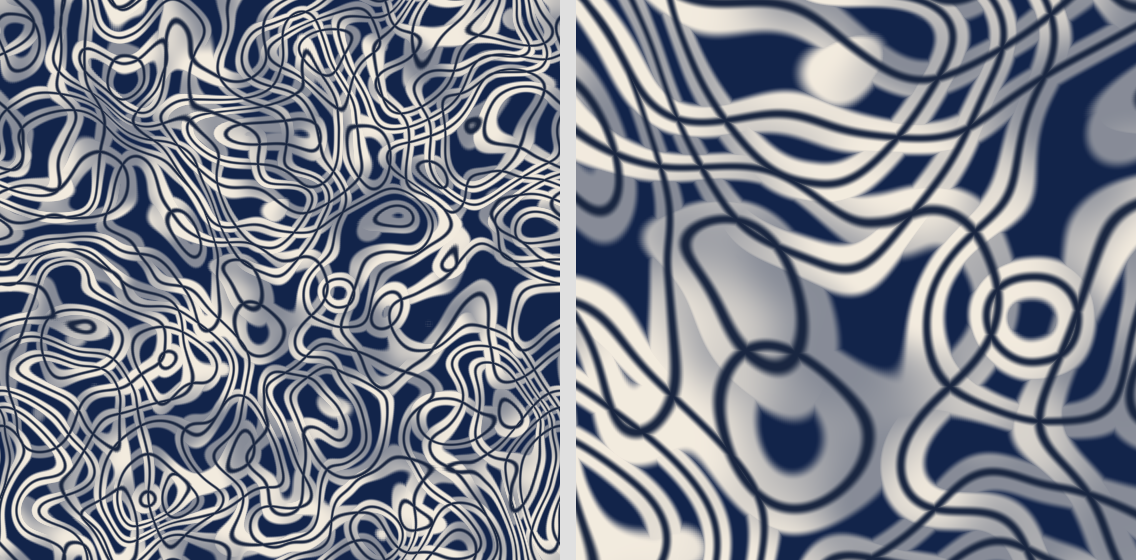
Left, the full canvas; right, a detail of the centre.
Give the GLSL for this pattern, as a WebGL 2 fragment shader.

```glsl
#version 300 es
precision highp float;

uniform vec2 u_resolution;
out vec4 fragColor;

const vec3 NAVY = vec3(0.07, 0.14, 0.29);
const vec3 CREAM = vec3(0.95, 0.92, 0.87);
const vec3 LINE = vec3(0.10, 0.15, 0.25);
const float TAU = 6.2831853;

// Integer hash of a lattice cell, 0 to 1
float hash(vec2 cell, float seed) {
    uvec3 v = uvec3(cell, seed) * uvec3(1597u, 51749u, 7919u);
    uint h = (v.x ^ v.y ^ v.z) * 747796405u + 289133u;
    h = ((h >> 15) ^ h) * 2246822519u;
    h = ((h >> 13) ^ h) * 3266489917u;
    return float((h ^ (h >> 16)) >> 8) / 16777216.0;
}

// Slope of one lattice corner, wrapped at the period
float corner(vec2 cell, vec2 offset, float period, float seed) {
    float angle = TAU * hash(mod(cell, period), seed);
    return dot(vec2(cos(angle), sin(angle)), offset);
}

// Gradient noise that repeats once over the unit square
float noise(vec2 uv, float period, float seed) {
    vec2 p = uv * period;
    vec2 i = floor(p);
    vec2 f = p - i;
    vec2 s = f * f * f * (f * (f * 6.0 - 15.0) + 10.0);
    vec2 e = vec2(1.0, 0.0);
    float low = mix(corner(i, f, period, seed),
                    corner(i + e.xy, f - e.xy, period, seed), s.x);
    float high = mix(corner(i + e.yx, f - e.yx, period, seed),
                     corner(i + e.xx, f - e.xx, period, seed), s.x);
    return mix(low, high, s.y);
}

// Smooth height field whose whole steps become contours
float heightField(vec2 uv, float seed) {
    vec2 bend = vec2(noise(uv, 5.0, seed + 1.0), noise(uv, 5.0, seed + 2.0));
    vec2 p = uv + 0.06 * bend;
    return 5.2 * noise(p, 4.0, seed + 3.0) + 1.7 * noise(p, 8.0, seed + 4.0);
}

// Contours of a height: x = pale band, y = thin line at its centre
vec2 contours(float height, float slope, float blur) {
    float t = abs(fract(height) - 0.5);
    float soft = 0.025 + blur * slope;
    float bandWidth = min(0.20 + 0.003 * slope, 0.34);
    float lineWidth = min(0.018 + 0.0015 * slope, 0.08);
    float lineSoft = 0.012 + blur * slope;
    float band = 1.0 - smoothstep(bandWidth - soft, bandWidth + soft, t);
    float line = 1.0 - smoothstep(lineWidth - lineSoft, lineWidth + lineSoft, t);
    return vec2(band, line);
}

// Slow change of a band from grey to cream
float bandTone(vec2 uv, float seed) {
    float n = noise(uv, 7.0, seed) + 0.35 * noise(uv, 15.0, seed + 1.0);
    return mix(0.52, 1.0, smoothstep(-0.32, 0.30, n));
}

// Height change per canvas width
float slopeOf(float height) {
    return length(vec2(dFdx(height), dFdy(height)) * u_resolution);
}

void main() {
    vec2 uv = gl_FragCoord.xy / u_resolution;
    float blur = max(0.0014, 0.8 / min(u_resolution.x, u_resolution.y));

    // Two independent families of contours cross each other
    float heightA = heightField(uv, 11.0) + 0.2;
    float heightB = heightField(uv + vec2(0.37, 0.61), 37.0) + 0.6;
    vec2 a = contours(heightA, slopeOf(heightA), blur);
    vec2 b = contours(heightB, slopeOf(heightB), blur);

    // Pale bands over navy, then the lines on top
    float light = max(a.x * bandTone(uv, 61.0), b.x * bandTone(uv, 83.0));
    vec3 color = mix(NAVY, CREAM, light);
    color = mix(color, LINE, max(a.y, b.y));
    fragColor = vec4(color, 1.0);
}
```
